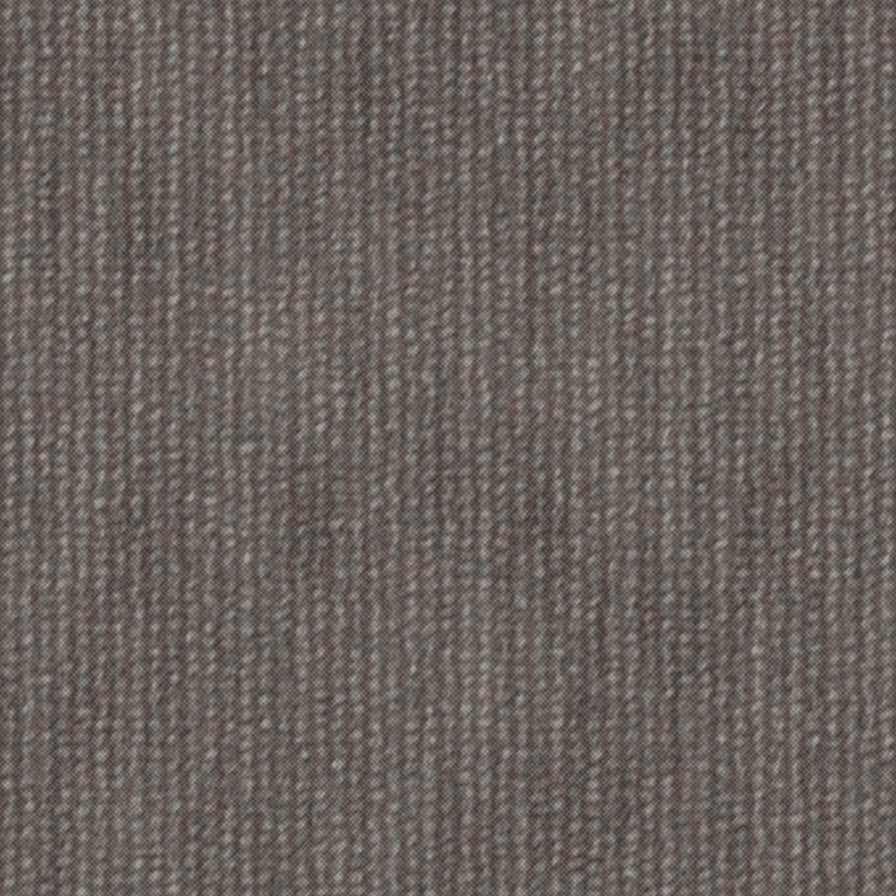
Write a three.js fragment shader that draws this texture.

```glsl
// Fine grey-brown rib knit: upright wales of small slanted stitches.
// Each stitch is a soft lobe inside a cosine rib; gradient noise adds
// uneven yarn, pale fibres and broad shading over a fine diagonal mesh.

#define WALES 49.0          // ribs across
#define COURSES 64.0        // stitches down
#define MESH 170.0          // fine lattice cells per side
#define SLANT 0.75          // rise of a stitch across its rib
#define RIB_DEPTH 0.30
#define STITCH_DEPTH 0.26
#define MESH_DEPTH 0.17
#define FIBRE_DEPTH 0.42
#define SHADOW vec3(0.250, 0.218, 0.208)
#define YARN vec3(0.408, 0.376, 0.358)
#define PALE vec3(0.640, 0.612, 0.594)

varying vec2 vUv;

const float TAU = 6.2831853;

float hash(vec2 p) {
  vec3 q = fract(vec3(p.xyx) * 0.1031);
  q += dot(q, q.yzx + 33.33);
  return fract((q.x + q.y) * q.z);
}

vec2 gradient(vec2 cell) {
  float angle = TAU * hash(cell);
  return vec2(cos(angle), sin(angle));
}

// Gradient noise, roughly -0.7 to 0.7
float noise(vec2 p) {
  vec2 i = floor(p), f = fract(p);
  vec2 u = f * f * f * (f * (f * 6.0 - 15.0) + 10.0);
  float a = dot(gradient(i), f);
  float b = dot(gradient(i + vec2(1.0, 0.0)), f - vec2(1.0, 0.0));
  float c = dot(gradient(i + vec2(0.0, 1.0)), f - vec2(0.0, 1.0));
  float d = dot(gradient(i + vec2(1.0, 1.0)), f - vec2(1.0, 1.0));
  return mix(mix(a, b, u.x), mix(c, d, u.x), u.y);
}

void main() {
  vec2 uv = vUv;

  // Knit coordinates with a slight wander of wales and courses
  vec2 knit = uv * vec2(WALES, COURSES);
  knit.x += 0.22 * noise(uv * vec2(22.0, 40.0)) + 0.16 * noise(knit * 0.9 + 71.0);
  float wale = floor(knit.x);
  float across = knit.x - wale;
  knit.y += 0.5 * hash(vec2(wale, 3.0)) + 0.5 * noise(uv * vec2(30.0, 20.0) + 9.0);

  // Slanted stitch lobes; the seam between wales lies in the dark gap
  float along = knit.y - SLANT * (across - 0.5);
  float course = floor(along);
  float lobe = sin(0.5 * TAU * (along - course));
  float sway = 0.07 * sin(TAU * along);
  float rib = 0.5 - 0.5 * cos(TAU * (across - sway));
  float gapMask = smoothstep(0.0, 0.35, across) * smoothstep(1.0, 0.65, across);
  float stitchTone = hash(vec2(wale, course) + 17.0) - 0.5;

  // Yarn fibres, mesh and broad shading
  vec2 leaning = vec2(uv.x - 0.35 * uv.y, uv.y);
  float fibre = noise(leaning * vec2(150.0, 85.0));
  float fuzz = noise(uv * vec2(235.0, 215.0) + 40.0);
  float mesh = cos(TAU * MESH * uv.x) * cos(TAU * MESH * uv.y);
  float waleTone = hash(vec2(wale, 51.0)) - 0.5;
  float streak = noise(uv * vec2(38.0, 6.0) + 5.0);
  float cloud = noise(uv * vec2(5.0, 4.0) + 23.0);

  float tone = 0.42;
  tone += RIB_DEPTH * (rib - 0.5);
  tone += STITCH_DEPTH * gapMask * (lobe - 0.64);
  tone += 0.22 * gapMask * lobe * stitchTone;
  tone += FIBRE_DEPTH * (fibre * (0.5 + 0.5 * rib) + 0.5 * fuzz);
  tone += MESH_DEPTH * mesh * (0.8 + 0.6 * fibre);
  tone += 0.07 * waleTone * gapMask + 0.13 * streak + 0.10 * cloud;

  // Sparse pale flecks on the crowns of the stitches
  float fleck = noise(leaning * vec2(95.0, 60.0) + 130.0);
  tone += 0.32 * smoothstep(0.22, 0.55, fleck) * rib * lobe;

  // Shadow to yarn to pale, with greenish and rosy threads
  tone = clamp(tone, 0.0, 1.0);
  vec3 color = mix(SHADOW, YARN, smoothstep(0.0, 0.42, tone) * 0.4 + min(tone / 0.42, 1.0) * 0.6);
  color = mix(color, PALE, max(tone - 0.42, 0.0) / 0.58);
  float tint = noise(uv * vec2(60.0, 34.0) + 88.0) + 0.25 * (rib - 0.5);
  color += 0.030 * tint * vec3(-0.8, 0.5, 0.3);

  gl_FragColor = vec4(color, 1.0);
}
```
